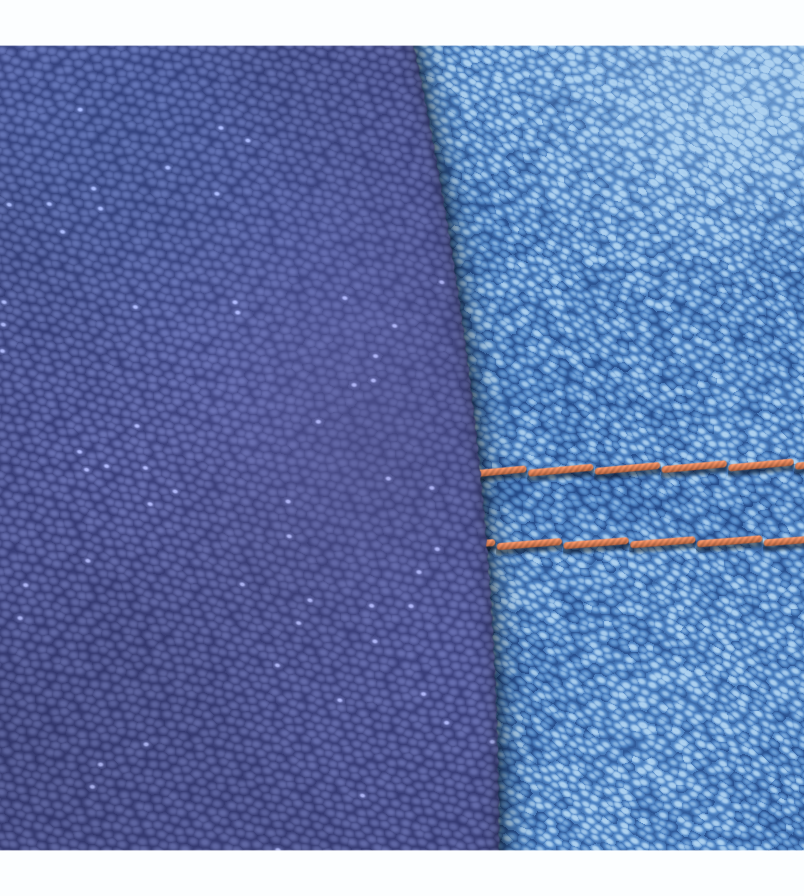
Write a Shadertoy shader that draws this texture.

```glsl
#define MARGIN 0.051
#define SATIN_PITCH vec2(0.0125, 0.0092)
#define DENIM_PITCH vec2(0.0125, 0.0078)
#define STITCH_PITCH 0.0745
#define STITCH_RADIUS 0.0039
#define SATIN_DARK vec3(0.20, 0.22, 0.45)
#define SATIN_LIGHT vec3(0.39, 0.42, 0.67)
#define DENIM_DARK vec3(0.14, 0.29, 0.54)
#define DENIM_MID vec3(0.32, 0.53, 0.78)
#define DENIM_LIGHT vec3(0.68, 0.82, 0.94)
#define THREAD vec3(0.80, 0.44, 0.28)
#define PAPER vec3(0.99, 0.995, 1.0)

float hash(vec2 p) {
    vec3 q = fract(vec3(p.xyx) * 0.1031);
    q += dot(q, q.yzx + 33.33);
    return fract((q.x + q.y) * q.z);
}

mat2 rotation(float a) {
    return mat2(cos(a), sin(a), -sin(a), cos(a));
}

// Cellular yarn grains on staggered rows: x = distance, y = random tone
vec2 grains(vec2 p, float stagger, float jitter) {
    vec2 nearest = vec2(9.0, 0.0);
    for (int j = -1; j <= 1; j++) {
        float row = floor(p.y) + float(j);
        float x = p.x - stagger * row;
        for (int i = -1; i <= 1; i++) {
            vec2 cell = vec2(floor(x) + float(i), row);
            vec2 offset = vec2(hash(cell + 17.0), hash(cell + 59.0)) - 0.5;
            float d = length(cell + 0.5 + jitter * offset - vec2(x, p.y));
            if (d < nearest.x) nearest = vec2(d, hash(cell + 101.0));
        }
    }
    return nearest;
}

// Broad, soft variation in tone
float drift(vec2 p) {
    return (sin(p.x * 11.0 + 2.0 * sin(p.y * 7.0))
          + sin(p.y * 13.0 - p.x * 8.0 + 1.7)
          + 0.6 * sin(p.x * 29.0 + p.y * 23.0)) / 2.6;
}

float spot(vec2 p, vec2 center, vec2 size) {
    vec2 q = (p - center) / size;
    return exp(-dot(q, q));
}

float hemEdge(float y) {
    float t = y - MARGIN;
    return 0.557 - 0.118 * t * t + 0.0008 * sin(y * 430.0);
}

vec3 satin(vec2 p, float inside) {
    vec2 q = rotation(0.22) * p;
    q += 0.003 * vec2(sin(p.y * 17.0), sin(p.x * 13.0 + p.y * 9.0));
    vec2 g = grains(q / SATIN_PITCH, 0.5, 0.38);
    float light = 1.0 - smoothstep(0.08, 0.72, g.x);
    float contrast = 1.0 - 0.4 * spot(p, vec2(0.40, 0.56), vec2(0.15, 0.25));
    float tone = 0.54 + contrast * (light - 0.48) * 0.85 + 0.16 * (g.y - 0.5);
    vec3 col = mix(SATIN_DARK, SATIN_LIGHT, tone);
    // Cool sheen above, dim lower left, warm pale centre
    col += vec3(-0.01, 0.03, 0.035) * spot(p, vec2(0.12, 0.84), vec2(0.24, 0.22));
    col += vec3(0.035, 0.025, 0.03) * spot(p, vec2(0.36, 0.53), vec2(0.20, 0.22));
    col *= 1.0 - 0.10 * spot(p, vec2(0.02, 0.10), vec2(0.30, 0.25));
    col *= 1.0 + 0.035 * drift(p);
    // Sparse glints, then the rolled edge
    col += 0.28 * step(0.988, g.y) * (1.0 - smoothstep(0.08, 0.36, g.x));
    col *= 1.0 - 0.24 * exp(-inside / 0.007);
    return col;
}

vec3 denim(vec2 p, float outside) {
    vec2 q = rotation(0.48) * p;
    q += 0.0025 * vec2(sin(p.y * 31.0), sin(p.x * 27.0 + p.y * 12.0));
    vec2 g = grains(q / DENIM_PITCH, 0.36, 0.62);
    float light = 1.0 - smoothstep(0.08, 0.76, g.x);
    float glow = spot(p, vec2(0.83, 0.91), vec2(0.23, 0.15));
    float tone = 0.14 + 0.64 * light + 0.38 * (g.y - 0.5) + 0.06 * drift(p * 1.6);
    tone += 0.28 * glow + 0.08 * spot(p, vec2(0.74, 0.23), vec2(0.16, 0.18));
    // Dim the pressed seam and the shadow beside the hem
    tone -= 0.13 * spot(p, vec2(0.65, 0.435), vec2(0.18, 0.035));
    vec3 col = mix(DENIM_DARK, DENIM_MID, smoothstep(-0.15, 0.55, tone));
    col = mix(col, DENIM_LIGHT, smoothstep(0.42, 1.02, tone));
    col = mix(col, DENIM_LIGHT, 0.30 * glow);
    return col * (1.0 - 0.48 * exp(-max(outside, 0.0) / 0.012));
}

// Capsules repeated along a slightly rising row
vec3 sewStitches(vec3 col, vec2 p, float height, float phase, float slope, float aa) {
    float f = fract((p.x - phase) / STITCH_PITCH) - 0.5;
    vec2 q = vec2(f * STITCH_PITCH, p.y - height - slope * (p.x - 0.54) - 0.005 * f);
    float reach = max(abs(q.x) - 0.0325, 0.0);
    float d = length(vec2(reach, q.y)) - STITCH_RADIUS;
    float shadow = length(vec2(reach, q.y + 0.004)) - STITCH_RADIUS;
    col *= 1.0 - 0.45 * (1.0 - smoothstep(-0.002, 0.005, shadow));
    float strands = 0.5 + 0.5 * sin(q.x * 900.0 - q.y * 700.0);
    float roundness = clamp(0.5 + 0.5 * q.y / STITCH_RADIUS, 0.0, 1.0);
    vec3 yarn = THREAD * (0.74 + 0.34 * roundness + 0.16 * strands);
    yarn += vec3(0.05, 0.09, 0.10) * roundness;
    return mix(col, yarn, 1.0 - smoothstep(-aa, aa, d));
}

void mainImage(out vec4 fragColor, in vec2 fragCoord) {
    vec2 p = fragCoord / iResolution.y;
    float aa = 1.0 / iResolution.y;
    float outside = p.x - hemEdge(p.y);

    vec3 jean = denim(p, outside);
    jean = sewStitches(jean, p, 0.473, 0.5885, 0.026, aa);
    jean = sewStitches(jean, p, 0.392, 0.628, 0.014, aa);
    vec3 col = mix(satin(p, max(-outside, 0.0)), jean, smoothstep(-aa, aa, outside));

    // Pale bands above and below the cloth
    float cloth = 0.5 - MARGIN - abs(p.y - 0.5);
    col = mix(PAPER, col, smoothstep(-aa, aa, cloth));
    fragColor = vec4(clamp(col, 0.0, 1.0), 1.0);
}
```
